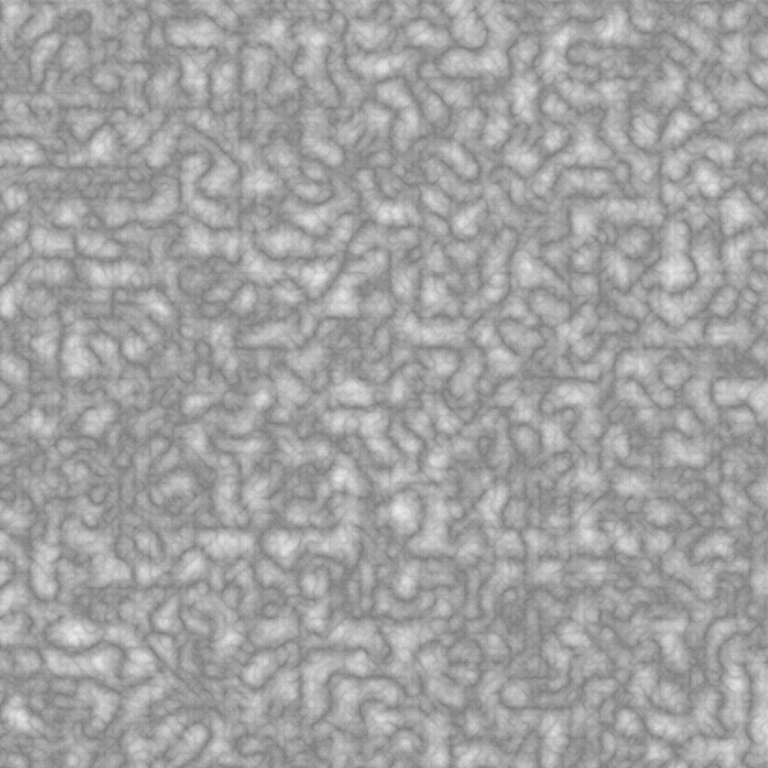
Reproduce this texture procedurally as a three.js fragment shader.

```glsl
// Grey, cloudy turbulence: soft pale blobs parted by thin dark creases.
// Layers of gradient noise are folded at zero with abs() and summed, each
// layer twice as fine and half as strong as the one before.

varying vec2 vUv;

const float CELLS = 25.6;        // coarsest noise cells across the canvas
const int OCTAVES = 4;           // number of folded layers
const float LACUNARITY = 2.0;    // growth of frequency per layer
const float GAIN = 0.5;          // loss of strength per layer
const float BASE_GREY = 0.482;   // grey where every layer is zero
const float CONTRAST = 0.48;     // brightness added per unit of turbulence
const float TAU = 6.2831853;

// Pseudo-random value from 0 to 1 for a lattice point
float hash(vec2 p) {
  vec3 q = fract(vec3(p.xyx) * vec3(0.1031, 0.1030, 0.0973));
  q += dot(q, q.yzx + 33.33);
  return fract((q.x + q.y) * q.z);
}

// Slope of a randomly turned unit gradient, seen from a lattice point
float cornerSlope(vec2 corner, vec2 offset, float seed) {
  float angle = TAU * hash(corner + seed);
  return dot(vec2(cos(angle), sin(angle)), offset);
}

// Smoothly blended gradient noise, about -0.7 to 0.7, zero on the lattice
float gradientNoise(vec2 p, float seed) {
  vec2 cell = floor(p);
  vec2 f = p - cell;
  vec2 blend = f * f * (3.0 - 2.0 * f);
  vec2 right = vec2(1.0, 0.0);
  vec2 up = vec2(0.0, 1.0);
  float bottom = mix(cornerSlope(cell, f, seed),
                     cornerSlope(cell + right, f - right, seed), blend.x);
  float top = mix(cornerSlope(cell + up, f - up, seed),
                  cornerSlope(cell + 1.0, f - 1.0, seed), blend.x);
  return mix(bottom, top, blend.y);
}

// Sum of folded layers; the folds make the dark creases
float turbulence(vec2 p) {
  float sum = 0.0;
  float strength = 1.0;
  for (int i = 0; i < OCTAVES; i++) {
    float seed = 17.0 + 59.0 * float(i);
    sum += strength * abs(gradientNoise(p, seed));
    p *= LACUNARITY;
    strength *= GAIN;
  }
  return sum;
}

void main() {
  float grey = BASE_GREY + CONTRAST * turbulence(vUv * CELLS);
  gl_FragColor = vec4(vec3(clamp(grey, 0.0, 1.0)), 1.0);
}
```
